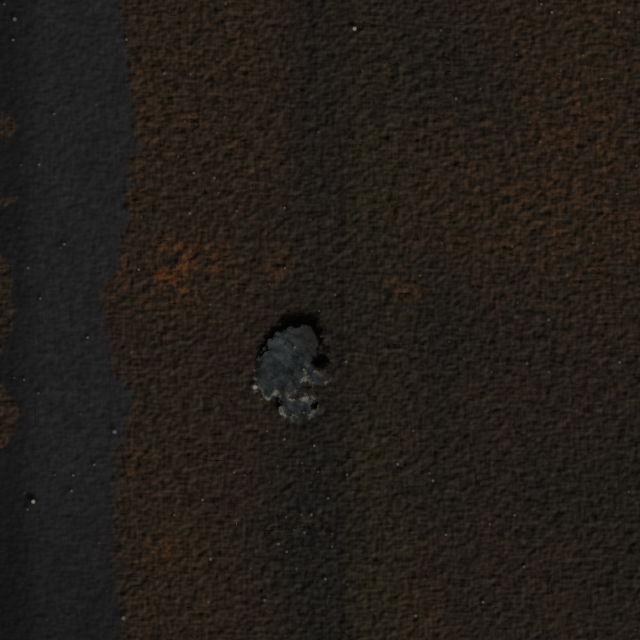
Reproduce this texture procedurally as a Shadertoy shader.

```glsl
// Dark rusted sheet metal: a grey strip at left, brown and sooty bands with
// a seam, and a torn pit of bare steel. Gradient noise layers are masked by
// soft blobs, embossed, then dotted with pale chips.

const vec3 COAT = vec3(0.120, 0.120, 0.120);
const vec3 BROWN = vec3(0.154, 0.123, 0.092);
const vec3 OLIVE = vec3(0.142, 0.130, 0.090);
const vec3 SOOT = vec3(0.108, 0.102, 0.094);
const vec3 RUST = vec3(0.28, 0.16, 0.08);
const vec3 STEEL = vec3(0.172, 0.184, 0.186);
const vec3 CREAM = vec3(0.50, 0.47, 0.39);
const vec2 PIT = vec2(0.452, 0.434);
const float SEAM = 0.538;
const float RELIEF = 0.45;
const float GRAIN = 0.17;
const float GRIT = 0.55;

float hash(vec2 c, uint seed) {
    uvec2 q = uvec2(ivec2(c)) * uvec2(1597u, 3812u) + seed * 7919u;
    uint n = (q.x ^ (q.y << 7)) * 747796u + q.y * 26699u;
    n = (n ^ (n >> 15)) * 277803u;
    n = (n ^ (n >> 13)) * 74779u;
    return float((n ^ (n >> 16)) & 65535u) / 65535.0;
}

float corner(vec2 cell, vec2 d) {
    float a = 6.2832 * hash(cell, 1u);
    return dot(vec2(cos(a), sin(a)), d);
}

float gradNoise(vec2 p) {
    vec2 i = floor(p), f = p - i, u = f * f * (3.0 - 2.0 * f), e = vec2(1, 0);
    return 1.4 * mix(mix(corner(i, f), corner(i + e, f - e), u.x),
        mix(corner(i + e.yx, f - e.yx), corner(i + 1.0, f - 1.0), u.x), u.y);
}

float fbm(vec2 p) {
    float sum = 0.0, amp = 0.55;
    for (int i = 0; i < 4; i++) {
        sum += amp * gradNoise(p);
        p = mat2(1.6, 1.2, -1.2, 1.6) * p + 17.3;
        amp *= 0.5;
    }
    return sum;
}

float bump(float x, float center, float width) {
    float d = (x - center) / width;
    return exp(-d * d);
}

float blob(vec2 p, float x, float y, float w, float h) {
    return bump(p.x, x, w) * bump(p.y, y, h);
}

float ellipse(vec2 p, float x, float y, float w, float h) {
    return (length((p - vec2(x, y)) / vec2(w, h)) - 1.0) * min(w, h);
}

float height(vec2 p) {
    return gradNoise(p * vec2(62, 78)) + 0.8 * gradNoise(p * vec2(125, 150) + 9.0);
}

// Rusty ground with vertical bands
vec3 ground(vec2 p, float mottle, float fine) {
    float broad = fbm(p * vec2(7, 5) + 3.0), streak = fbm(p * vec2(55, 5));
    float olive = smoothstep(SEAM, SEAM + 0.01, p.x) * smoothstep(0.68, 0.6, p.x);
    float soot = 0.7 * bump(p.x, 0.495, 0.05) + 0.5 * blob(p, 0.69, 0.4, 0.06, 0.22)
        + 0.5 * blob(p, 0.7, 0.9, 0.08, 0.1) + 0.65 * blob(p, 0.96, 0.22, 0.22, 0.25)
        + 0.5 * blob(p, 0.45, 0.18, 0.08, 0.2);
    float rust = 0.85 * blob(p, 0.27, 0.575, 0.09, 0.05) + 0.5 * blob(p, 0.43, 0.59, 0.02, 0.03)
        + 0.5 * blob(p, 0.25, 0.14, 0.04, 0.025) + 0.3 * blob(p, 0.23, 0.27, 0.07, 0.05)
        + 0.3 * blob(p, 0.9, 0.72, 0.2, 0.26) + 0.3 * blob(p, 0.63, 0.56, 0.03, 0.07)
        + 0.2 * blob(p, 0.29, 0.85, 0.12, 0.18);
    vec3 col = mix(BROWN, OLIVE, 0.8 * olive);
    col = mix(col, SOOT, clamp(soot + 0.25 + 0.6 * (broad + mottle + fine) + 0.3 * streak, 0.0, 1.0));
    float spots = smoothstep(-0.25, 0.5, mottle + 0.35 * streak + 0.6 * fine);
    col = mix(col, RUST, min(1.1 * (rust + 0.07) * spots, 0.8));
    return col * (1.0 - 0.2 * bump(p.x, SEAM - 0.004, 0.004) * (0.6 + streak));
}

// Pale chip with a dark hollow at its upper left
vec3 addChip(vec3 col, vec2 d, float r, float k) {
    col *= 1.0 - 0.75 * k * smoothstep(r * 2.0, 0.0, length(d - r * vec2(-0.8, 1.5)));
    return mix(col, CREAM, k * smoothstep(r, r * 0.3, length(d)));
}

// Torn pit: joined and cut ellipses, shadow, rim
vec3 addPit(vec3 col, vec2 q, float mottle, float fine) {
    vec2 t = vec2(q.x - 0.35 * q.y, q.y);
    float plate = min(ellipse(t, -0.004, 0.0, 0.045, 0.06), ellipse(q, 0.014, -0.07, 0.031, 0.018));
    plate = min(plate, ellipse(q, 0.046, -0.024, 0.019, 0.012));
    float notch = min(ellipse(q, 0.049, 0.002, 0.015, 0.012), ellipse(q, -0.02, -0.063, 0.007, 0.01));
    notch = min(notch, ellipse(q, 0.04, -0.07, 0.007, 0.007));
    plate = max(plate, -notch);
    float shade = smoothstep(0.005, -0.006, ellipse(t, -0.006, 0.014, 0.049, 0.065)) * smoothstep(-0.02, 0.015, q.y);
    col *= 1.0 - 0.86 * max(shade, smoothstep(0.003, -0.005, notch));
    float scratch = gradNoise(vec2(q.x + q.y, (q.y - q.x) * 0.25) * 110.0);
    vec3 steel = STEEL * (0.9 + 0.25 * scratch + 0.6 * fine + 0.4 * mottle);
    steel = mix(steel, BROWN, 0.6 * smoothstep(0.02, 0.06, q.x + q.y * 0.4));
    col = mix(col, steel, smoothstep(0.002, -0.003, plate));
    float rim = bump(plate, -0.002, 0.004) * smoothstep(0.0, -0.03, q.y);
    return mix(col, CREAM, 0.6 * rim * smoothstep(-0.1, 0.4, fine + 0.3 * mottle));
}

void mainImage(out vec4 fragColor, in vec2 fragCoord) {
    vec2 p = fragCoord / iResolution.xy;
    float mottle = fbm(p * 25.0), fine = fbm(p * 85.0);
    // Grey strip with eroded borders
    float right = 0.192 + 0.02 * bump(p.y, 0.8, 0.09) - 0.035 * bump(p.y, 0.51, 0.08)
        + 0.016 * bump(p.y, 0.36, 0.04) - 0.019 * bump(p.y, 0.18, 0.11) + 0.025 * mottle + 0.014 * fine;
    float y = p.y + 0.025 * mottle;
    float left = 0.046 * bump(y, 0.8, 0.028) + 0.05 * bump(y, 0.685, 0.01)
        + 0.038 * bump(y, 0.53, 0.075) + 0.05 * bump(y, 0.345, 0.05) + 0.025 * mottle - 0.014;
    float soft = mix(0.014, 0.005, smoothstep(0.2, 0.5, p.y));
    float strip = smoothstep(soft, -soft, p.x - right) * smoothstep(-0.003, 0.003, p.x - left);
    vec3 coat = COAT * mix(0.8, 1.06, smoothstep(0.015, 0.075, p.x)) * mix(0.86, 1.0, smoothstep(0.0, 0.3, p.y));
    vec3 col = mix(ground(p, mottle, fine), coat * (1.0 + 0.15 * mottle), strip);
    // Embossed crust, woven grain, short wrinkles
    float lit = height(p) - height(p + vec2(-0.0025, 0.0025));
    float weave = gradNoise(p * vec2(240, 40)) + gradNoise(p * vec2(40, 240) + 5.0);
    float wrinkle = bump(gradNoise(p * vec2(36, 50)), 0.0, 0.04) * smoothstep(0.05, 0.35, mottle);
    col *= 1.0 + (RELIEF * lit + GRAIN * weave + GRIT * fine - 0.4 * wrinkle) * mix(1.0, 0.45, strip);
    col = addPit(col, p - PIT + 0.012 * vec2(fine, fbm(p * 70.0 + 8.0)), mottle, fine);
    // Scattered chips, denser beneath the pit
    for (uint k = 0u; k < 2u; k++) {
        float n = 38.0 + 37.0 * float(k);
        vec2 cell = floor(p * n), at = 0.25 + 0.5 * vec2(hash(cell, k + 2u), hash(cell, k + 5u));
        float h = hash(cell, k + 11u);
        float on = step(0.975 - 0.16 * blob(p, 0.46, 0.2, 0.08, 0.17), hash(cell, k + 8u));
        col = addChip(col, p - (cell + at) / n, 0.002 + 0.0015 * h, on * (0.1 + 0.4 * h * h));
    }
    // Larger chips
    vec2 chips[6] = vec2[6](vec2(0.554, 0.955), vec2(0.399, 0.395), vec2(0.052, 0.216),
        vec2(0.023, 0.97), vec2(0.179, 0.325), vec2(0.193, 0.034));
    for (int i = 0; i < 6; i++) col = addChip(col, p - chips[i], 0.0048, i < 3 ? 1.0 : 0.55);
    fragColor = vec4(clamp(col, 0.0, 1.0), 1.0);
}
```
